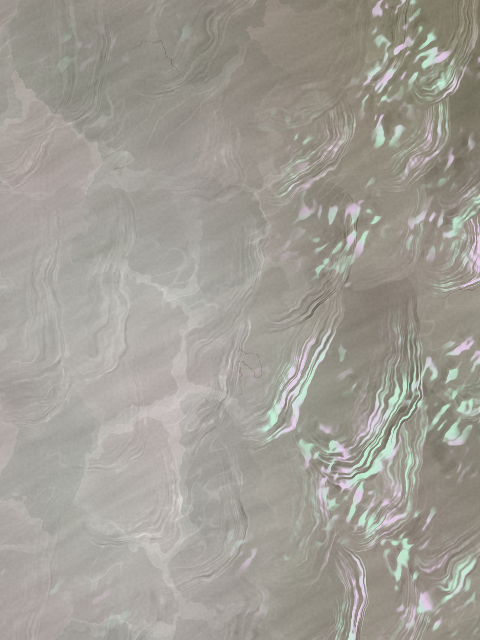
This texture is drawn by a WebGL 1 fragment shader. Its source:

```glsl
precision highp float;
// Mother-of-pearl sheet: pale cloudy seams between shards on the left, and
// overlapping fan scales with grooved, iridescent lower rims on the right.
// Voronoi cells make the shards, painted half-ellipses make the scales.
uniform vec2 u_resolution;

float hash(vec2 c) {
  return fract(sin(dot(c, vec2(127.1, 311.7))) * 43758.5);
}

float corner(vec2 cell, vec2 offset) {
  float a = 6.2832 * hash(cell);
  return dot(vec2(cos(a), sin(a)), offset);
}

// Gradient noise, roughly -0.7 to 0.7
float noise(vec2 p) {
  vec2 i = floor(p), f = fract(p), e = vec2(1.0, 0.0);
  vec2 u = f * f * f * (f * (f * 6.0 - 15.0) + 10.0);
  return mix(mix(corner(i, f), corner(i + e, f - e), u.x),
             mix(corner(i + e.yx, f - e.yx), corner(i + 1.0, f - 1.0), u.x), u.y);
}

float fbm(vec2 p) {
  float sum = 0.0, gain = 0.6;
  for (int k = 0; k < 4; k++) {
    sum += gain * noise(p);
    p = mat2(1.6, 1.2, -1.2, 1.6) * p + 5.3;
    gain *= 0.5;
  }
  return sum;
}

vec2 turn(vec2 p, float a) {
  return vec2(cos(a) * p.x + sin(a) * p.y, cos(a) * p.y - sin(a) * p.x);
}

// Mint to lavender interference tint
vec3 pearl(float phase) {
  return vec3(0.84, 0.88, 0.89) + vec3(0.08, -0.07, 0.05) * cos(6.2832 * phase);
}

// Column-like shards: x = distance to the seam, y = random tone
vec2 shards(vec2 q) {
  float nearest = 9.0, second = 9.0, tone = 0.0;
  for (int j = -1; j <= 1; j++) {
    for (int i = -1; i <= 1; i++) {
      vec2 cell = floor(q) + vec2(i, j);
      vec2 seed = cell + vec2(0.15 + 0.7 * hash(cell), 0.05 + 0.9 * hash(cell + 31.0));
      float d = length(q - seed);
      second = min(second, max(d, nearest));
      if (d < nearest) { nearest = d; tone = hash(cell + 57.0); }
    }
  }
  return vec2(second - nearest, tone);
}

// Scales painted from below upward: x = groove light, y = tone, z = tint phase
vec3 scales(vec2 q) {
  vec3 paint = vec3(0.0, 0.5, 0.0);
  for (int j = -1; j <= 1; j++) {
    for (int i = 1; i >= -1; i--) {
      vec2 cell = floor(q) + vec2(i, j);
      float id = hash(cell + 11.0);
      vec2 d = q - cell - vec2(0.05 + 0.4 * hash(cell + 3.0), 0.3 + 0.5 * id);
      float angle = atan(d.y, d.x);
      d.x *= d.x < 0.0 ? 2.2 : 1.0;
      float r = length(d) / (0.75 + 0.3 * hash(cell + 7.0)) + 0.05 * noise(q * 2.5 + 9.0 * id);
      float grooves = noise(vec2(r * 20.0 + 40.0 * id, angle * 1.5))
                    + 0.9 * noise(vec2(r * 46.0, angle * 3.0 + 20.0 * id));
      float rays = 1.0 + 1.3 * noise(vec2(angle * 13.0 + 30.0 * id, r * 5.0));
      float rim = smoothstep(0.4, 0.9, r) * smoothstep(1.4, 0.3, abs(angle + 0.6));
      float light = rim * rays * (0.2 + 1.5 * grooves) * (0.15 + 1.2 * hash(cell + 19.0));
      vec3 scale = vec3(light, id, r * 1.8 + angle * 0.5 + id);
      paint = mix(paint, scale, smoothstep(1.0, 0.975, r));
    }
  }
  return paint;
}

void main() {
  vec2 p = gl_FragCoord.xy / u_resolution.y;
  vec2 uv = gl_FragCoord.xy / u_resolution;
  float cloud = fbm(p * 5.0);
  vec2 warp = vec2(fbm(p * 11.0 + 3.0), fbm(p * 11.0 + 17.0));
  float right = smoothstep(0.42, 0.78, uv.x + 0.15 * cloud + 0.12 * (0.5 - uv.y));

  // Broad light: silvery lower left, warm brownish top right
  vec3 colour = mix(vec3(0.635, 0.612, 0.592), vec3(0.56, 0.542, 0.495),
                    smoothstep(0.35, 0.8, uv.x));
  colour += vec3(0.06, 0.07, 0.072) * smoothstep(0.6, 0.0, length(uv - vec2(0.28, 0.36)));
  colour -= vec3(0.055, 0.07, 0.085) * smoothstep(0.55, 1.0, uv.y) * (0.3 + 0.7 * uv.x);
  colour += 0.06 * cloud + vec3(0.025, -0.01, 0.012) * noise(p * 4.0 + 8.0);

  // Soft slanted growth ripples
  vec2 slant = turn(p + 0.012 * warp, 0.5);
  colour += 0.04 * noise(slant * vec2(7.0, 38.0)) + 0.025 * noise(slant * vec2(16.0, 95.0));

  // Shards with ragged seams that fade in and out, and a thin bright outline
  vec2 shard = shards(p * vec2(7.2, 5.8) + 0.42 * warp + 0.05 * noise(p * 70.0));
  float width = max(0.015, 0.09 + 0.3 * fbm(p * 9.0 + 40.0));
  float veil = smoothstep(-0.3, 0.25, fbm(p * 6.0 + 90.0));
  float seam = smoothstep(width + 0.05, width - 0.05, shard.x) * veil;
  float outline = smoothstep(0.03, 0.0, abs(shard.x - width));
  float left = 1.0 - 0.85 * right;
  colour += left * vec3(0.075, 0.055, 0.062) * (shard.y - 0.55);
  colour += left * (vec3(0.05, 0.057, 0.057) * seam + 0.035 * outline * veil);

  // Fine wispy scratches
  float wisp = smoothstep(0.07, 0.0, abs(noise(turn(p + 0.02 * warp, 0.8) * vec2(15.0, 42.0))));
  colour += 0.045 * wisp * smoothstep(0.0, 0.3, fbm(p * 8.0 + 33.0));

  // Fan scales and their shining grooves
  vec2 drift = vec2(noise(p * 3.0 + 2.0), noise(p * 3.0 + 12.0));
  vec3 scale = scales(p * vec2(7.2, 5.2) + 0.2 * warp + 0.7 * drift + vec2(0.35, 0.2));
  float gleam = right * smoothstep(1.1, 0.75, uv.y) * smoothstep(-0.3, 0.25, fbm(p * 4.5 + 60.0));
  colour += right * vec3(0.07, 0.075, 0.07) * (scale.y - 0.5);
  colour += (0.055 * left + 0.1 * right) * scale.x;
  colour = mix(colour, pearl(scale.z + cloud), clamp(2.2 * gleam * scale.x, 0.0, 0.95));

  // Crinkled glints in sparse patches, sharp and broken
  vec2 streak = turn(p + 0.03 * warp, 0.95);
  float patches = smoothstep(0.1, 0.32, fbm(p * vec2(9.0, 7.0) + 23.0) + 0.17 * right - 0.04);
  float crease = noise(streak * vec2(26.0, 75.0)) + 0.6 * noise(streak * vec2(60.0, 110.0));
  float glint = smoothstep(0.05, 0.35, crease + 0.2 * warp.x);
  colour -= 0.05 * patches * right * smoothstep(0.1, 0.4, -crease);
  colour = mix(colour, pearl(cloud * 3.0 + p.y * 5.0), 0.9 * patches * glint * (0.3 + 0.7 * right));

  // Hairline brown cracks and faint grain
  float crack = smoothstep(0.016, 0.0, abs(noise(p * 11.0 + warp)));
  colour -= vec3(0.08, 0.11, 0.12) * crack * smoothstep(0.2, 0.4, fbm(p * 6.0 + 71.0));
  colour += 0.025 * noise(p * 210.0);
  gl_FragColor = vec4(colour, 1.0);
}
```
